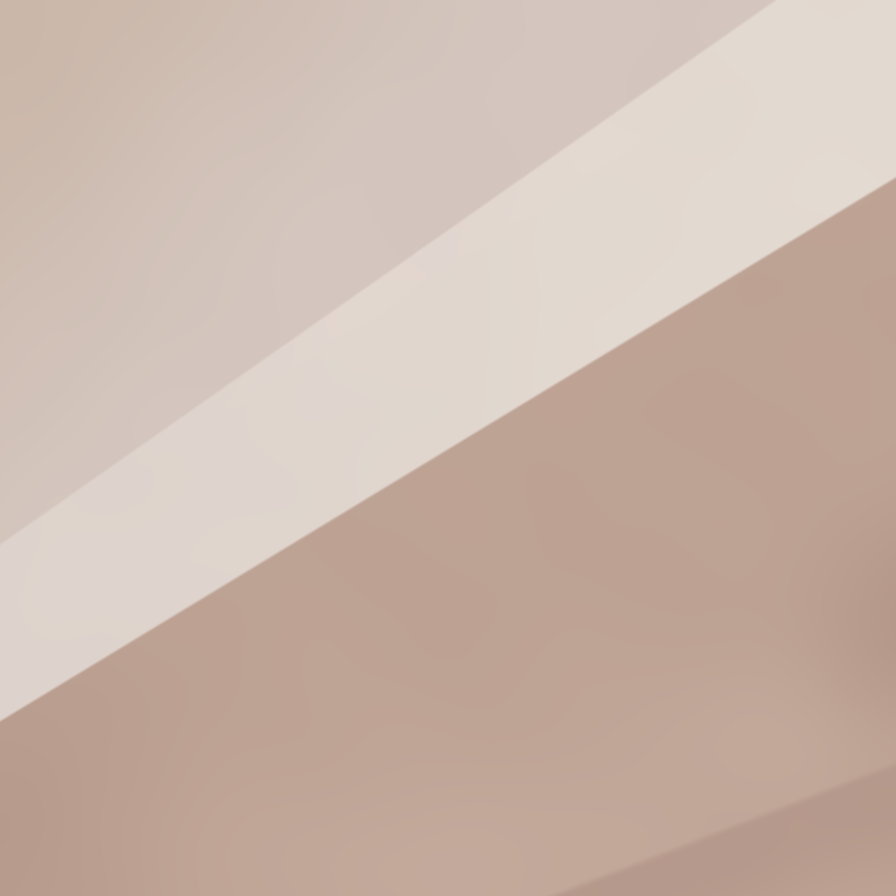
A Shadertoy shader for this background:

```glsl
// Draws a pale diagonal beam between soft beige and dusty rose planes.

// Edges as lines: x = height at the left side, y = slope
const vec2 BEAM_TOP = vec2(0.392, 0.702);
const vec2 BEAM_BOTTOM = vec2(0.195, 0.607);
const vec2 SHEEN_BOTTOM = vec2(0.374, 0.652);
const vec2 FOLD_TOP = vec2(-0.238, 0.385);
const float EDGE_SOFTNESS = 0.0022;

const vec3 WALL_WARM = vec3(0.795, 0.718, 0.665);
const vec3 WALL_COOL = vec3(0.830, 0.775, 0.745);
const vec3 BEAM_LEFT = vec3(0.868, 0.828, 0.800);
const vec3 BEAM_RIGHT = vec3(0.886, 0.850, 0.815);
const vec3 SHEEN_TINT = vec3(0.008, 0.002, 0.004);
const vec3 ROSE = vec3(0.742, 0.638, 0.580);
const vec3 ROSE_DARK = vec3(0.695, 0.580, 0.520);
const vec3 ROSE_LIGHT = vec3(0.765, 0.665, 0.608);
const vec3 FOLD_DARK = vec3(0.710, 0.600, 0.548);
const vec3 FOLD_LIGHT = vec3(0.742, 0.632, 0.575);

const float MOTTLE_SCALE = 7.0;
const float MOTTLE_AMOUNT = 0.006;

// Signed distance to a line, positive above it
float above(vec2 p, vec2 line) {
    return (p.y - line.x - line.y * p.x) / length(vec2(1.0, line.y));
}

float softStep(float distance) {
    return smoothstep(-EDGE_SOFTNESS, EDGE_SOFTNESS, distance);
}

// Soft elliptical spot
float glow(vec2 p, vec2 center, vec2 radius) {
    vec2 q = (p - center) / radius;
    return exp(-dot(q, q));
}

vec2 hashGradient(vec2 cell) {
    float angle = 6.2832 * fract(sin(dot(cell, vec2(127.1, 311.7))) * 43758.5);
    return vec2(cos(angle), sin(angle));
}

float gradientNoise(vec2 p) {
    vec2 i = floor(p);
    vec2 f = fract(p);
    vec2 u = f * f * f * (f * (f * 6.0 - 15.0) + 10.0);
    float a = dot(hashGradient(i), f);
    float b = dot(hashGradient(i + vec2(1, 0)), f - vec2(1, 0));
    float c = dot(hashGradient(i + vec2(0, 1)), f - vec2(0, 1));
    float d = dot(hashGradient(i + vec2(1, 1)), f - vec2(1, 1));
    return mix(mix(a, b, u.x), mix(c, d, u.x), u.y);
}

// Upper left plane, warm in the corner
vec3 wallColor(vec2 p) {
    float toBeam = smoothstep(0.0, 0.48, dot(p - vec2(0.0, 1.0), vec2(0.75, -0.66)));
    return mix(WALL_WARM, WALL_COOL, toBeam);
}

// Pale beam with a thin sheen below its upper edge
vec3 beamColor(vec2 p) {
    vec3 color = mix(BEAM_LEFT, BEAM_RIGHT, smoothstep(0.0, 0.9, p.x));
    float reach = smoothstep(0.08, 0.42, p.x) * (1.0 - smoothstep(0.6, 0.86, p.x));
    float sheen = smoothstep(-0.006, 0.006, above(p, SHEEN_BOTTOM));
    return color + SHEEN_TINT * sheen * reach;
}

// Lower plane with shaded sides and a light patch over the fold
vec3 roseColor(vec2 p) {
    vec3 color = ROSE;
    color = mix(color, ROSE_LIGHT, 0.9 * glow(p, vec2(0.52, 0.02), vec2(0.32, 0.14)));
    color = mix(color, ROSE_LIGHT, 0.8 * glow(p, vec2(0.84, 0.17), vec2(0.16, 0.09)));
    color = mix(color, ROSE_DARK, 0.55 * glow(p, vec2(0.0, 0.06), vec2(0.16, 0.22)));
    color = mix(color, ROSE_DARK, 0.8 * glow(p, vec2(1.03, 0.31), vec2(0.10, 0.11)));
    return color;
}

// Lower right fold, darkest along its edge
vec3 foldColor(vec2 p) {
    return mix(FOLD_DARK, FOLD_LIGHT, smoothstep(0.03, 0.14, -above(p, FOLD_TOP)));
}

void mainImage(out vec4 fragColor, in vec2 fragCoord) {
    vec2 p = fragCoord / iResolution.xy;

    // Layers from the bottom upward
    float foldBlend = smoothstep(-0.005, 0.005, above(p, FOLD_TOP));
    vec3 color = mix(foldColor(p), roseColor(p), foldBlend);
    color = mix(color, beamColor(p), softStep(above(p, BEAM_BOTTOM)));
    color = mix(color, wallColor(p), softStep(above(p, BEAM_TOP)));

    // Faint mottling
    color += MOTTLE_AMOUNT * gradientNoise(p * MOTTLE_SCALE);
    fragColor = vec4(color, 1.0);
}
```
